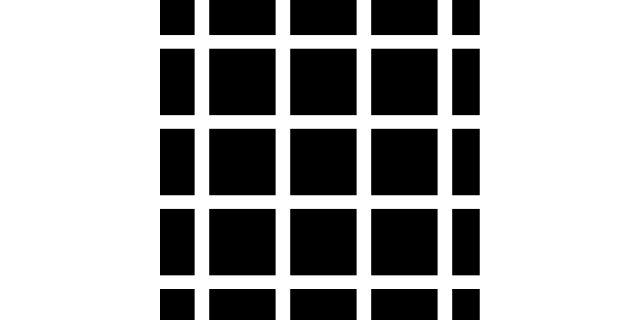
Give the GLSL for this pattern, as a Shadertoy shader.

```glsl
// Square panel of black tiles separated by a white grid, on a white ground.

// Lengths are fractions of the canvas height, measured from its centre.
#define PERIOD      vec2(0.2531, 0.2503)
#define LINE_WIDTH  vec2(0.0456, 0.0427)
#define LINE_OFFSET vec2(-0.1159, 0.1188)
#define PANEL_LEFT  -0.5
#define PANEL_RIGHT 0.4992
#define TILE_COLOR  vec3(0.0)
#define LINE_COLOR  vec3(1.0)

// Coverage of a region from its signed distance, positive inside.
vec2 coverage(vec2 inside, float pixel) {
    return clamp(0.5 + inside / pixel, 0.0, 1.0);
}

// Distance to the nearest grid line centre along each axis.
vec2 lineDistance(vec2 p) {
    vec2 cell = (p - LINE_OFFSET) / PERIOD;
    return abs(fract(cell + 0.5) - 0.5) * PERIOD;
}

void mainImage(out vec4 fragColor, in vec2 fragCoord) {
    float pixel = 1.0 / iResolution.y;
    vec2 p = (fragCoord - 0.5 * iResolution.xy) * pixel;

    // Tiles lie between the lines and are cut off at the panel sides.
    vec2 tile = coverage(lineDistance(p) - 0.5 * LINE_WIDTH, pixel);
    vec2 sides = coverage(vec2(p.x - PANEL_LEFT, PANEL_RIGHT - p.x), pixel);
    float ink = tile.x * tile.y * sides.x * sides.y;

    fragColor = vec4(mix(LINE_COLOR, TILE_COLOR, ink), 1.0);
}
```
